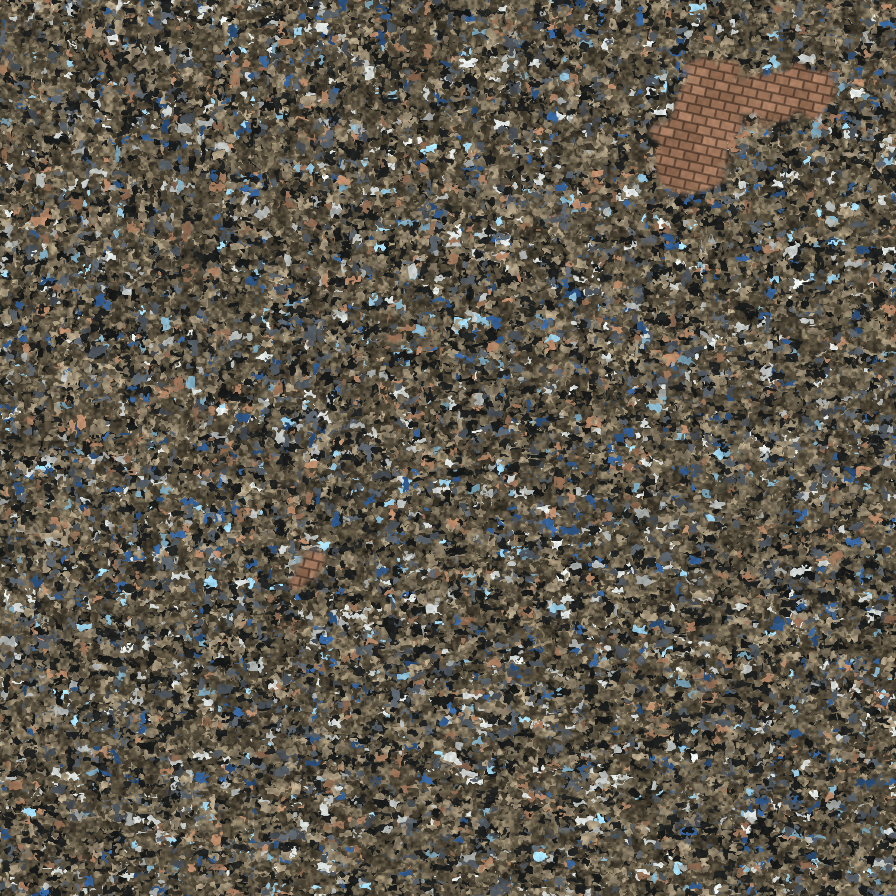
Write a WebGL 2 fragment shader that draws this texture.

```glsl
#version 300 es
precision highp float;
precision highp int;
// Dense mosaic of ragged earthy chips with blue and white flecks and soft patches of clay tiles.

uniform vec2 u_resolution;
out vec4 fragColor;

const int CHIP_LAYERS = 6;
const int COLOUR_COUNT = 9;

// Earth tones first, then slate, clay, blue, pale blue and white.
const vec3 CHIP_COLOURS[COLOUR_COUNT] = vec3[COLOUR_COUNT](
  vec3(0.30, 0.27, 0.21), vec3(0.44, 0.40, 0.32), vec3(0.11, 0.12, 0.115),
  vec3(0.57, 0.52, 0.43), vec3(0.32, 0.35, 0.38), vec3(0.63, 0.47, 0.36),
  vec3(0.19, 0.35, 0.55), vec3(0.56, 0.75, 0.84), vec3(0.76, 0.78, 0.77));
const float COLOUR_LIMITS[COLOUR_COUNT] = float[COLOUR_COUNT](
  0.29, 0.53, 0.70, 0.81, 0.88, 0.915, 0.94, 0.955, 1.0);

// Integer hash giving three values from 0 to 1.
vec3 hash3(ivec3 key) {
  uvec3 v = uvec3(key) * 1664525u + 1013904223u;
  v.x += v.y * v.z; v.y += v.z * v.x; v.z += v.x * v.y;
  v ^= v >> 16u;
  v.x += v.y * v.z; v.y += v.z * v.x; v.z += v.x * v.y;
  return vec3(v >> 8u) / 16777216.0;
}

// Smooth noise with three independent channels.
vec3 noise3(vec2 p, int seed) {
  ivec2 c = ivec2(floor(p));
  vec2 f = fract(p);
  f = f * f * (3.0 - 2.0 * f);
  vec3 low = mix(hash3(ivec3(c, seed)), hash3(ivec3(c + ivec2(1, 0), seed)), f.x);
  vec3 high = mix(hash3(ivec3(c + ivec2(0, 1), seed)), hash3(ivec3(c + 1, seed)), f.x);
  return mix(low, high, f.y);
}

vec2 rotate(vec2 p, float angle) {
  float c = cos(angle), s = sin(angle);
  return vec2(c * p.x + s * p.y, c * p.y - s * p.x);
}

float boxDistance(vec2 p, vec2 halfSize) {
  vec2 d = abs(p) - halfSize;
  return length(max(d, 0.0)) + min(max(d.x, d.y), 0.0);
}

float capsuleDistance(vec2 p, vec2 a, vec2 b, float radius) {
  vec2 ab = b - a;
  float t = clamp(dot(p - a, ab) / dot(ab, ab), 0.0, 1.0);
  return length(p - a - ab * t) - radius;
}

// Earth tones carry strong grain; the other colours stay nearly flat.
vec3 chipColour(float pick, float shade, float grain) {
  int i = 0;
  while (i < COLOUR_COUNT - 1 && pick > COLOUR_LIMITS[i]) i++;
  float grainAmount = i < 2 ? 1.0 : (i < 4 ? 0.55 : 0.25);
  return CHIP_COLOURS[i] * mix(0.8, 1.2, shade) * (1.0 + grainAmount * grain);
}

// Lays one scattered layer of chips over the colour below.
vec3 addChips(vec3 below, vec2 p, float scale, int seed, float upright, float grain, float px) {
  vec2 warp = noise3(p * scale * 3.5, seed + 50).xy - 0.5;
  vec2 q = p * scale + 0.5 * warp;
  ivec2 home = ivec2(floor(q));
  vec3 colour = below;
  for (int y = -1; y <= 1; y++) {
    for (int x = -1; x <= 1; x++) {
      ivec2 cell = home + ivec2(x, y);
      vec3 place = hash3(ivec3(cell, seed));
      vec3 form = hash3(ivec3(cell, seed + 100));
      vec3 look = hash3(ivec3(cell, seed + 200));
      vec2 offset = q - vec2(cell) - 0.5 - 0.8 * (place.xy - 0.5);
      float angle = (place.z - 0.5) * (look.z > 0.85 ? 1.8 : 0.25);
      offset = rotate(look.z * 1.17 < upright ? offset.yx : offset, angle);
      vec2 halfSize = vec2(mix(0.2, 0.72, form.x * form.x), mix(0.14, 0.36, form.y));
      float d = boxDistance(offset, halfSize) / scale;
      float cover = 1.0 - smoothstep(-0.6 * px, 0.6 * px, d);
      colour = mix(colour, chipColour(look.x, look.y, grain), cover);
    }
  }
  return colour;
}

// Staggered clay tiles with thin dark joints.
vec3 clayTiles(vec2 p, float grain, float px) {
  vec2 tileCount = vec2(62.0, 95.0);
  vec2 q = rotate(p, -0.22) * tileCount + 40.0;
  q.x += 0.5 * mod(floor(q.y), 2.0);
  vec3 tone = hash3(ivec3(ivec2(floor(q)), 7));
  vec2 edge = (0.5 - abs(fract(q) - 0.5)) / tileCount;
  float joint = 1.0 - smoothstep(0.0003, 0.0008 + px, min(edge.x, edge.y));
  vec3 clay = mix(vec3(0.52, 0.38, 0.29), vec3(0.69, 0.52, 0.41), tone.x);
  return clay * (1.0 + 0.2 * grain) * (1.0 - 0.4 * joint);
}

void main() {
  vec2 p = gl_FragCoord.xy / u_resolution.y;
  float px = 1.0 / u_resolution.y;

  // Fine speckle shared by all chips.
  float grain = 0.65 * noise3(p * 290.0, 1).x + 0.35 * noise3(p * 130.0, 2).x - 0.5;
  vec3 colour = CHIP_COLOURS[0] * (1.0 + grain);

  // Chips lie mostly flat, but many stand upright toward the upper left.
  float upright = mix(0.12, 0.6, smoothstep(0.3, 0.9, 0.5 * (p.y + 1.0 - p.x)));
  for (int i = 0; i < CHIP_LAYERS; i++) {
    float scale = 54.0 + 5.0 * float(i);
    colour = addChips(colour, p, scale, 11 + i, upright, grain, px);
  }

  // A curved tiled patch and a small one, both fading into the chips.
  float bend = min(capsuleDistance(p, vec2(0.765, 0.825), vec2(0.80, 0.89), 0.040),
                   capsuleDistance(p, vec2(0.80, 0.89), vec2(0.905, 0.895), 0.026));
  float spot = capsuleDistance(p, vec2(0.335, 0.36), vec2(0.355, 0.375), 0.010);
  float ragged = 0.022 * (noise3(p * 55.0, 3).x - 0.5);
  float tileCover = 1.0 - smoothstep(-0.006, 0.008, min(bend, spot) + ragged);
  colour = mix(colour, clayTiles(p, grain, px), tileCover);

  fragColor = vec4(clamp(colour, 0.0, 1.0), 1.0);
}
```
